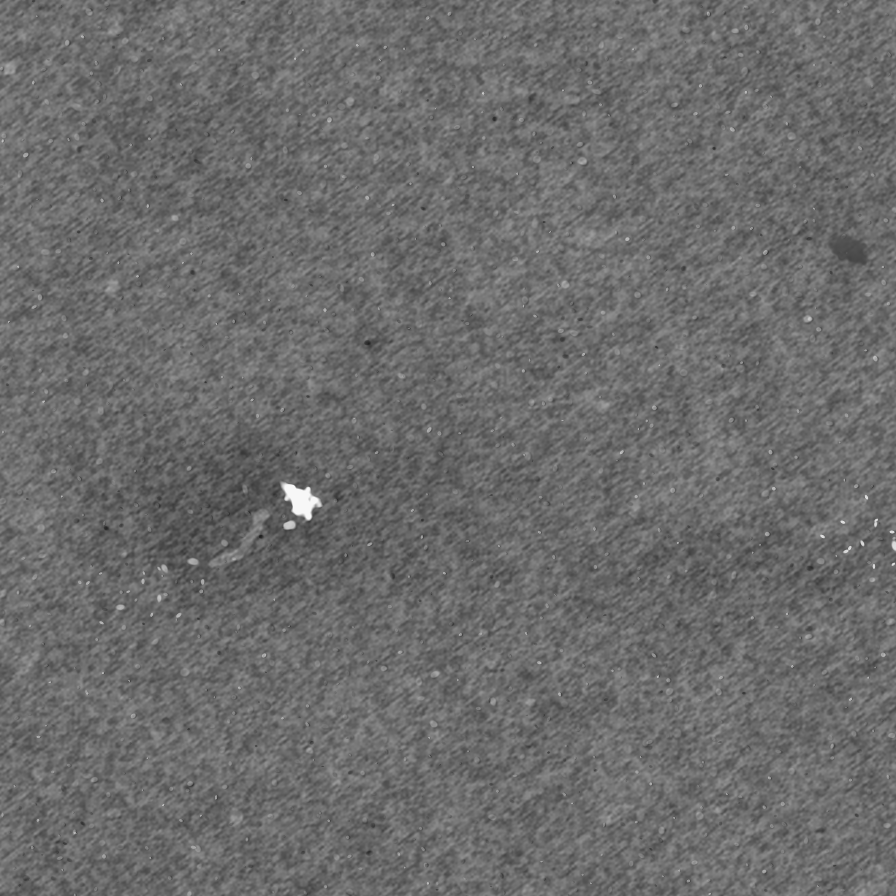
Reproduce this texture procedurally as a WebGL 1 fragment shader.

```glsl
precision highp float;
// Grey gritty soil with diagonal grain, scattered pebbles, damp patches and a few white chips.
uniform vec2 u_resolution;

float hash(vec2 p) {
  return fract(sin(dot(p, vec2(12.9898, 78.233))) * 43758.5453);
}

vec2 hash2(vec2 p) {
  return vec2(hash(p), hash(p + 37.7));
}

float noise(vec2 p) {
  vec2 i = floor(p), f = fract(p);
  f = f * f * (3.0 - 2.0 * f);
  return mix(mix(hash(i), hash(i + vec2(1, 0)), f.x),
             mix(hash(i + vec2(0, 1)), hash(i + vec2(1, 1)), f.x), f.y);
}

float fbm(vec2 p) {
  float sum = 0.0, amp = 0.5;
  for (int i = 0; i < 4; i++) {
    sum += amp * (noise(p) - 0.5);
    p = p * 2.03 + 19.1;
    amp *= 0.55;
  }
  return sum;
}

vec2 rotate(vec2 p, float a) {
  float c = cos(a), s = sin(a);
  return vec2(c * p.x + s * p.y, c * p.y - s * p.x);
}

// Soft-edged ellipse with a ragged outline
float blob(vec2 p, vec2 radii, float angle, float soft) {
  float ragged = 0.7 * (noise(p * 150.0 + angle * 9.0) - 0.5);
  float d = length(rotate(p, angle) / radii) - 1.0 + ragged;
  return 1.0 - smoothstep(-soft, soft, d);
}

// One pebble per grid cell: body tone plus a shaded lower edge
float pebbles(vec2 uv, float count, float density, float strength) {
  vec2 cell = floor(uv * count);
  vec2 seed = cell + count * 3.1;
  if (hash(seed + 5.3) > density) return 0.0;
  vec2 p = uv - (cell + 0.32 + 0.36 * hash2(seed)) / count;
  float size = mix(0.08, 0.21, pow(hash(seed + 8.9), 2.0)) / count;
  vec2 radii = size * vec2(1.0, mix(0.55, 0.95, hash(seed + 2.7)));
  float angle = 6.28 * hash(seed + 1.9);
  float tone = strength * mix(-0.45, 1.0, hash(seed + 4.4));
  float body = blob(p, radii, angle, 0.4);
  float shade = blob(p - size * vec2(0.3, -0.5), radii, angle, 0.6);
  return body * tone - 0.4 * strength * shade * (1.0 - 0.7 * body);
}

// Cluster of tiny bright chips
float chips(vec2 uv, vec2 center, vec2 spread) {
  float mask = 0.0;
  for (int i = 0; i < 14; i++) {
    vec2 seed = vec2(float(i) * 1.7, center.x * 50.0);
    vec2 at = center + spread * (hash2(seed) + hash2(seed + 9.1) - 1.0);
    float size = mix(0.0015, 0.005, pow(hash(seed + 3.3), 3.0));
    mask = max(mask, blob(uv - at, size * vec2(1.4, 0.8), 6.28 * hash(seed + 6.1), 0.4));
  }
  return mask;
}

float segment(vec2 p, vec2 a, vec2 b) {
  vec2 d = b - a;
  return length(p - a - d * clamp(dot(p - a, d) / dot(d, d), 0.0, 1.0));
}

float dampPatch(vec2 uv, vec2 center, vec2 radii) {
  vec2 q = (uv - center) / radii;
  return exp(-dot(q, q)) * (1.0 + 1.2 * fbm(uv * 14.0));
}

void main() {
  vec2 uv = gl_FragCoord.xy / u_resolution;

  // Uneven ground and damp patches
  float grey = 0.43 + 0.07 * fbm(uv * 5.0) + 0.09 * fbm(uv * 34.0 + 7.0);
  grey -= 0.07 * dampPatch(uv, vec2(0.29, 0.43), vec2(0.17, 0.11));
  grey -= 0.07 * dampPatch(uv, vec2(0.83, 0.375), vec2(0.15, 0.05));

  // Fine grain and faint brushed streaks, rising to the right
  vec2 along = rotate(uv, 0.64);
  grey += 0.17 * (noise(along * vec2(150.0, 310.0) + 40.0) - 0.5);
  grey += 0.10 * (noise(uv * 330.0) - 0.5);
  grey += 0.05 * (noise(along * vec2(11.0, 110.0) + 90.0) - 0.5) * smoothstep(0.2, 0.8, uv.x);

  // Pebbles from broad faint clods to small bright flecks
  grey += pebbles(uv, 13.0, 0.4, 0.07);
  grey += pebbles(uv + 0.013, 24.0, 0.45, 0.12);
  grey += pebbles(rotate(uv, 0.4) + 1.0, 43.0, 0.35, 0.17);
  grey += pebbles(rotate(uv, 0.9) + 2.0, 70.0, 0.16, 0.28);

  // Dark stone
  vec2 stone = uv - vec2(0.948, 0.722);
  grey = mix(grey, 0.28 + 2.5 * stone.y, 0.8 * blob(stone, vec2(0.022, 0.014), -0.4, 0.25));

  // Pale bent twig
  float twig = min(segment(uv, vec2(0.237, 0.37), vec2(0.267, 0.383)),
                   segment(uv, vec2(0.267, 0.383), vec2(0.284, 0.408)));
  twig = min(twig, segment(uv, vec2(0.284, 0.408), vec2(0.293, 0.427)) - 0.002);
  twig += 0.004 * (noise(uv * 120.0) - 0.5);
  grey = mix(grey, grey + 0.17, 1.0 - smoothstep(0.003, 0.007, twig));

  // White tapered pebble and chips
  vec2 white = uv - vec2(0.333, 0.444);
  float taper = 0.013 + 0.25 * clamp(rotate(white, -0.75).x, -0.03, 0.01);
  float bright = blob(white, vec2(0.024, taper), -0.75, 0.15);
  bright = max(bright, 0.7 * blob(uv - vec2(0.324, 0.414), vec2(0.007, 0.004), 0.1, 0.3));
  bright = max(bright, 0.8 * chips(uv, vec2(0.96, 0.405), vec2(0.06, 0.05)));
  bright = max(bright, 0.5 * chips(uv, vec2(0.18, 0.345), vec2(0.09, 0.06)));
  grey = mix(grey, 0.97, bright);

  gl_FragColor = vec4(vec3(grey), 1.0);
}
```
